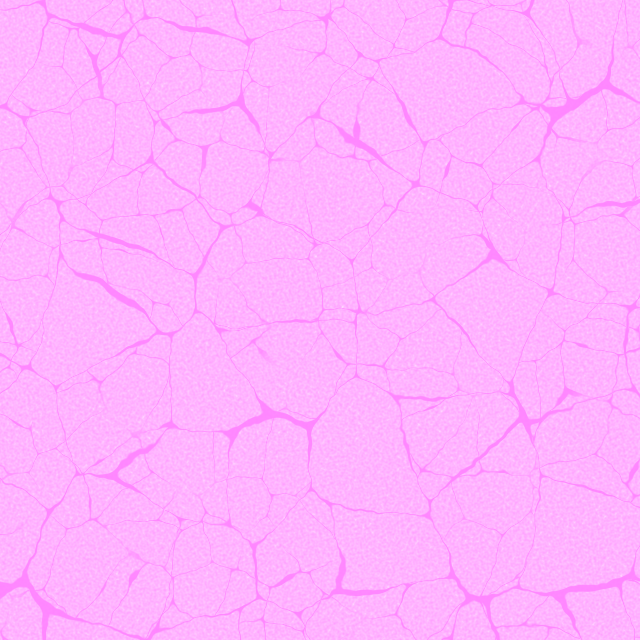
Write a three.js fragment shader that draws this texture.

```glsl
// Pale pink grainy ground split by a net of darker, uneven cracks.
// Warped Voronoi borders in two sizes form the cracks: fine ones split some of
// the large plates. Gradient noise varies their width and adds the grain.

#define PLATE_SCALE 6.5
#define CHIP_SCALE 12.0
#define CHIP_SHARE 0.8
#define CORNER_SHARPNESS 40.0
#define EDGE_SOFTNESS 0.0013
#define THIN_WIDTH 0.0005
#define WIDE_WIDTH 0.0048
#define GRAIN_SCALE 185.0
#define GRAIN_CONTRAST 0.075
#define GROUND_COLOR vec3(1.0, 0.702, 1.0)
#define CRACK_COLOR vec3(1.0, 0.53, 1.0)

varying vec2 vUv;

vec2 hash2(vec2 p) {
  vec3 q = fract(p.xyx * vec3(0.1031, 0.1030, 0.0973));
  q += dot(q, q.yzx + 33.33);
  return fract((q.xx + q.yz) * q.zy);
}

float cornerSlope(vec2 corner, vec2 offset) {
  float angle = 6.28318 * hash2(corner + 71.0).x;
  return dot(vec2(cos(angle), sin(angle)), offset);
}

float gradientNoise(vec2 p) {
  vec2 i = floor(p);
  vec2 f = p - i;
  vec2 u = f * f * f * (f * (f * 6.0 - 15.0) + 10.0);
  vec2 e = vec2(1.0, 0.0);
  float low = mix(cornerSlope(i, f), cornerSlope(i + e, f - e), u.x);
  float high = mix(cornerSlope(i + e.yx, f - e.yx), cornerSlope(i + 1.0, f - 1.0), u.x);
  return mix(low, high, u.y);
}

vec2 noisePair(vec2 p) {
  return vec2(gradientNoise(p), gradientNoise(p + 37.4));
}

// x: distance to the cell border, rounded at corners; y: random value of the cell
vec2 voronoiBorder(vec2 p) {
  vec2 cell = floor(p);
  vec2 f = p - cell;
  vec2 nearestCell = vec2(0.0);
  vec2 toNearest = vec2(8.0);
  for (int y = -1; y <= 1; y++) {
    for (int x = -1; x <= 1; x++) {
      vec2 g = vec2(float(x), float(y));
      vec2 r = g + hash2(cell + g + 13.0) - f;
      if (dot(r, r) < dot(toNearest, toNearest)) {
        toNearest = r;
        nearestCell = g;
      }
    }
  }
  float closeness = 0.0;
  for (int y = -2; y <= 2; y++) {
    for (int x = -2; x <= 2; x++) {
      vec2 g = nearestCell + vec2(float(x), float(y));
      vec2 r = g + hash2(cell + g + 13.0) - f;
      vec2 across = r - toNearest;
      if (dot(across, across) > 0.00001) {
        float d = dot(0.5 * (r + toNearest), normalize(across));
        closeness += exp(-CORNER_SHARPNESS * d);
      }
    }
  }
  float border = -log(max(closeness, 1e-20)) / CORNER_SHARPNESS;
  return vec2(border, hash2(cell + nearestCell + 57.0).y);
}

float crackMask(float border, float width) {
  return 1.0 - smoothstep(width - EDGE_SOFTNESS, width + EDGE_SOFTNESS, border);
}

// Fine speckle with sparse bright flecks
float grain(vec2 p) {
  mat2 turn = mat2(0.8, 0.6, -0.6, 0.8);
  vec2 q = turn * p * GRAIN_SCALE;
  float coarse = gradientNoise(q);
  float fine = gradientNoise(turn * q * 1.43 + 19.0);
  float cluster = 0.5 + gradientNoise(p * 24.0);
  float fleck = smoothstep(0.3, 0.65, coarse) * cluster;
  return GRAIN_CONTRAST * (coarse + fine + fleck);
}

void main() {
  vec2 p = vUv + 3.0;

  // Bend the borders, from broad curves to ragged edges
  vec2 bent = p + 0.035 * noisePair(p * 5.0) + 0.010 * noisePair(p * 19.0)
            + 0.0035 * noisePair(p * 70.0);

  // Wide cracks between plates
  vec2 plate = voronoiBorder(bent * PLATE_SCALE);
  float swell = smoothstep(-0.1, 0.5, gradientNoise(p * 8.0 + 5.0));
  float plateCrack = crackMask(plate.x / PLATE_SCALE, mix(THIN_WIDTH, WIDE_WIDTH, swell));

  // Thin cracks inside some plates, with small pits along them
  vec2 chip = voronoiBorder(bent * CHIP_SCALE + 40.0);
  float pit = smoothstep(0.2, 0.6, gradientNoise(p * 17.0 + 9.0));
  float chipCrack = crackMask(chip.x / CHIP_SCALE, mix(THIN_WIDTH, WIDE_WIDTH, pit));
  float fade = smoothstep(-0.5, 0.05, gradientNoise(p * 10.0 + 23.0));
  chipCrack *= fade * step(plate.y, CHIP_SHARE);

  // Grained ground, almost flat inside the cracks
  float tone = grain(p) + 0.012 * gradientNoise(p * 5.0 + 61.0);
  vec3 ground = GROUND_COLOR + vec3(0.0, tone, 0.0);
  vec3 crack = CRACK_COLOR + vec3(0.0, 0.15 * tone, 0.0);
  gl_FragColor = vec4(mix(ground, crack, max(plateCrack, chipCrack)), 1.0);
}
```
